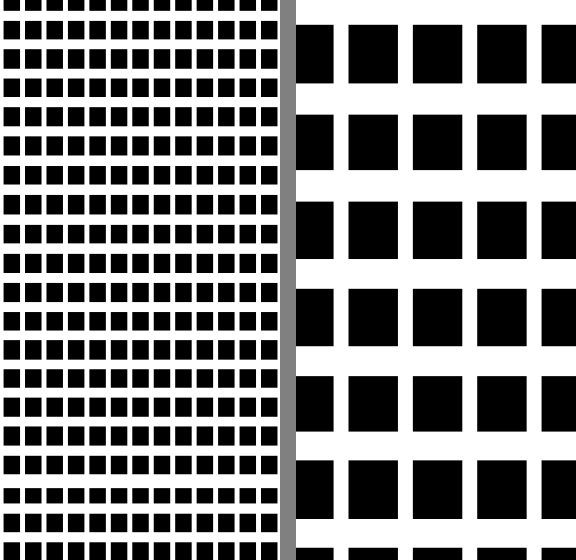
Left: the whole. Right: its middle third, enlarged.
Reproduce this pattern procedurally as a WebGL 1 fragment shader.

```glsl
precision highp float;
// Grid of black blocks on white, 13 columns by 20 rows, with uneven row spacing and height.

uniform vec2 u_resolution;

// Bell curve of height 1 around a row
float bump(float row, float center, float spread) {
  float t = (row - center) / spread;
  return exp(-0.5 * t * t);
}

// Vertical drift of a row away from the even pitch
float rowDrift(float row) {
  return 2.0 * bump(row, 9.8, 2.2) - 0.7 * bump(row, 3.8, 1.6) + 2.6 * bump(row, 17.0, 0.4);
}

// Half height of the blocks in a row; row 17 is a shorter one
float rowHalfHeight(float row) {
  float ripple = 0.4 * cos(6.28319 * (row - 2.0) / 2.5);
  return 13.0 + ripple - 2.9 * bump(row, 17.0, 0.3);
}

void main() {
  // Canvas spans 384 by 768 units, measured from the top left
  vec2 canvas = vec2(384.0, 768.0);
  vec2 uv = gl_FragCoord.xy / u_resolution;
  vec2 p = vec2(uv.x, 1.0 - uv.y) * canvas;
  vec2 pixel = canvas / u_resolution;

  // Nearest block
  vec2 pitch = vec2(29.42, 39.74);
  vec2 firstCenter = vec2(16.2, 1.76);
  vec2 cell = floor((p - firstCenter) / pitch + 0.5);
  vec2 center = firstCenter + cell * pitch;
  center.y += rowDrift(cell.y);
  vec2 halfSize = vec2(11.3, rowHalfHeight(cell.y));

  // Coverage of the block with edges one pixel wide
  vec2 edge = abs(p - center) - halfSize;
  vec2 cover = clamp(0.5 - edge / pixel, 0.0, 1.0);
  gl_FragColor = vec4(vec3(1.0 - cover.x * cover.y), 1.0);
}
```
